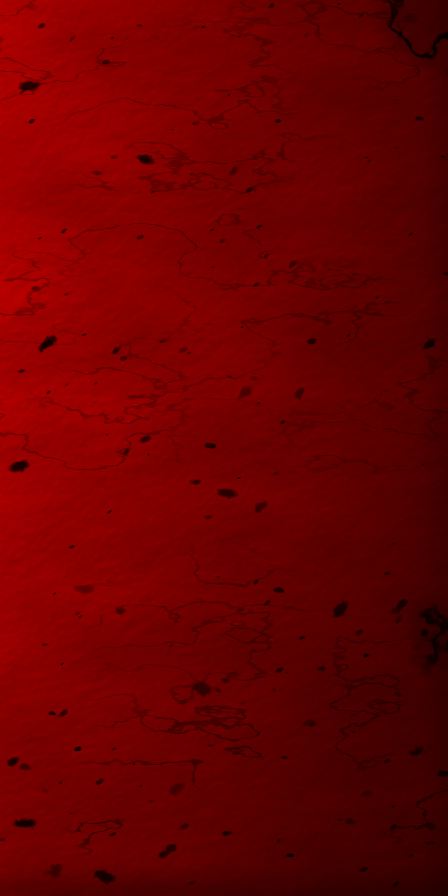
Write a Shadertoy shader that draws this texture.

```glsl
// Draws a dark red plaster wall, lit from the left, with grain, pits and cracks.

const float LIT_RED = 0.635;
const float SHADE_RED = 0.285;

float hash(vec2 p) {
    return fract(sin(dot(p, vec2(127.1, 311.7))) * 43758.5453);
}

float noise(vec2 p) {
    vec2 i = floor(p);
    vec2 f = fract(p);
    f = f * f * (3.0 - 2.0 * f);
    float low = mix(hash(i), hash(i + vec2(1.0, 0.0)), f.x);
    float high = mix(hash(i + vec2(0.0, 1.0)), hash(i + 1.0), f.x);
    return mix(low, high, f.y);
}

float fbm(vec2 p) {
    float sum = 0.0;
    float amplitude = 0.5;
    for (int i = 0; i < 5; i++) {
        sum += amplitude * noise(p);
        p = mat2(1.6, 1.2, -1.2, 1.6) * p + 7.3;
        amplitude *= 0.5;
    }
    return sum / 0.97;
}

vec2 rotate(vec2 p, float angle) {
    float c = cos(angle);
    float s = sin(angle);
    return vec2(c * p.x + s * p.y, c * p.y - s * p.x);
}

// Plaster height: slightly tilted, flattened bumps of several sizes
float height(vec2 p) {
    vec2 q = rotate(p, 0.2);
    return 1.3 * noise(q * vec2(22.0, 42.0))
         + 0.8 * noise(q * vec2(52.0, 85.0))
         + 0.6 * noise(q * vec2(105.0, 125.0));
}

// Scattered ragged holes, at most one per grid cell
float pits(vec2 p, float cells, float chance, float size, float seed) {
    vec2 q = p * cells;
    float ragged = fbm(p * 55.0) - 0.5;
    float dark = 0.0;
    for (int y = -1; y <= 1; y++) {
        for (int x = -1; x <= 1; x++) {
            vec2 cell = floor(q) + vec2(x, y);
            vec2 id = cell + seed;
            vec2 centre = cell + vec2(hash(id + 3.1), hash(id + 8.7));
            vec2 d = rotate(q - centre, mix(-0.2, 0.9, hash(id + 5.3)));
            d *= vec2(0.65, 1.25);
            float radius = size * mix(0.35, 1.0, pow(hash(id + 1.9), 2.0));
            float edge = length(d) + ragged * radius * 1.8;
            float hole = 1.0 - smoothstep(radius * 0.45, radius * 1.25, edge);
            float strength = mix(0.4, 0.95, hash(id + 6.4));
            dark = max(dark, hole * strength * step(hash(id), chance));
        }
    }
    return dark;
}

// Thin lines along the middle level of a noise field
float cracks(vec2 p, vec2 scale, float width) {
    return 1.0 - smoothstep(0.0, width, abs(fbm(p * scale) - 0.5));
}

// A patch of flaked plaster with a web of black gaps
float flaked(vec2 p, vec2 centre, vec2 extent) {
    float d = length((p - centre) / extent) + 0.7 * (fbm(p * 12.0) - 0.5);
    float web = cracks(p + centre, vec2(10.0, 12.0), 0.065);
    return (1.0 - smoothstep(0.45, 1.05, d)) * (0.25 + 0.75 * web);
}

void mainImage(out vec4 fragColor, in vec2 fragCoord) {
    vec2 uv = fragCoord / iResolution.xy;
    vec2 p = fragCoord / iResolution.x;

    // Light falling off to the right, the foot and the far edge
    float red = mix(LIT_RED, SHADE_RED, pow(uv.x, 0.9));
    red *= mix(0.76, 1.04, smoothstep(0.0, 0.55, uv.y));
    red *= 1.0 - 0.12 * smoothstep(0.93, 1.0, uv.x);
    red *= 1.0 - 0.25 * (1.0 - smoothstep(0.0, 0.04, uv.y));

    // Uneven tone and side-lit grain
    red *= 1.0 + 0.28 * (fbm(p * vec2(4.0, 9.0)) - 0.5);
    float relief = height(p + vec2(0.003, -0.004)) - height(p);
    red *= 1.0 + 0.12 * relief;

    // Faint cracks in patches, stronger near the foot
    float patches = smoothstep(0.45, 0.75, noise(p * vec2(4.0, 6.0) + 4.0));
    float foot = mix(0.5, 0.28, smoothstep(0.05, 0.35, uv.y));
    red *= 1.0 - foot * patches * cracks(p, vec2(6.0, 15.0), 0.025);

    // Large and small holes
    float dark = pits(p, 8.0, 0.3, 0.13, 0.0);
    dark = max(dark, 0.8 * pits(p, 17.0, 0.2, 0.15, 40.0));
    dark = max(dark, pits(p, 2.0, 0.2, 0.06, 91.0));

    // Flaked areas along the right edge
    dark = max(dark, flaked(p, vec2(0.96, 1.94), vec2(0.15, 0.13)));
    dark = max(dark, 0.9 * flaked(p, vec2(0.97, 0.58), vec2(0.08, 0.11)));

    red *= 1.0 - 0.93 * dark;
    fragColor = vec4(clamp(red, 0.0, 1.0), 0.0, 0.0, 1.0);
}
```
